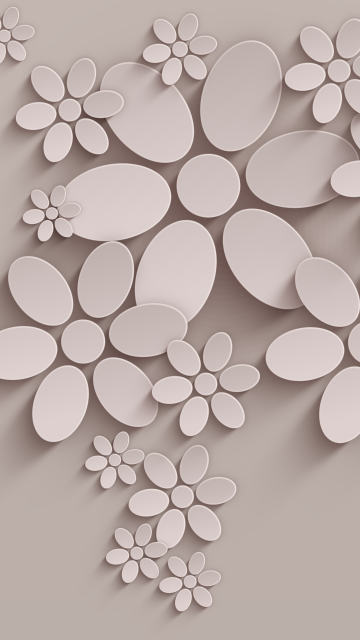
Give the GLSL for this pattern, as a Shadertoy shader.

```glsl
// Paper-cut flowers in relief on a warm grey wall, lit from the upper right.
// Every flower is one disc and six ellipses on a ring; its soft swept shadow
// is painted first, then its petals with a gradient and a bright rim.

const int FLOWERS = 14;
const int PETALS = 6;
const float FIRST_ANGLE = 0.1745;           // tilt shared by all flowers
const float RING = 3.0;                     // petal distance in disc radii
const vec2 PETAL_AXES = vec2(1.80, 1.20);   // half axes in disc radii
const vec2 LIGHT = vec2(0.7071, 0.7071);
const float SHADOW_FADE = 1.25;             // fall-off length in disc radii
const float SHADOW_POWER = 0.78;
const float RIM_WIDTH = 0.0045;
const vec3 WALL_TOP = vec3(0.765, 0.715, 0.695);
const vec3 WALL_LOW = vec3(0.735, 0.685, 0.665);
const vec3 WALL_POOL = vec3(0.66, 0.58, 0.56);
const vec3 PAPER_DARK = vec3(0.715, 0.660, 0.645);
const vec3 PAPER_LIGHT = vec3(0.865, 0.815, 0.810);
const vec3 RIM_COLOR = vec3(0.95, 0.91, 0.90);
const vec3 SHADOW_TINT = vec3(0.50, 0.40, 0.38);

// Centre and disc radius in canvas widths, from the lowest layer upwards
const vec3 FLOWER[FLOWERS] = vec3[FLOWERS](
    vec3(0.579, 1.262, 0.0885), vec3(0.231, 0.829, 0.0612),
    vec3(1.028, 0.826, 0.0612), vec3(1.116, 1.303, 0.0417),
    vec3(0.507, 0.398, 0.0316), vec3(0.572, 0.711, 0.0317),
    vec3(0.194, 1.472, 0.0317), vec3(0.942, 1.581, 0.0319),
    vec3(0.500, 1.641, 0.0218), vec3(0.012, 1.678, 0.0178),
    vec3(0.144, 1.185, 0.0171), vec3(0.319, 0.500, 0.0174),
    vec3(0.380, 0.241, 0.0181), vec3(0.528, 0.162, 0.0181));

// Part 0 is the disc, the others are petals pointing outwards
vec2 partDirection(int part) {
    float a = FIRST_ANGLE + float(part) * 6.28318 / float(PETALS);
    return vec2(cos(a), sin(a));
}

vec2 partAxes(int part) {
    return part == 0 ? vec2(1.0) : PETAL_AXES;
}

// Turns a vector into the frame whose x axis is dir
vec2 toFrame(vec2 v, vec2 dir) {
    return vec2(dot(v, dir), dot(v, vec2(-dir.y, dir.x)));
}

vec2 partPoint(vec2 q, int part, vec2 dir) {
    return toFrame(q - (part == 0 ? 0.0 : RING) * dir, dir);
}

float ellipseDistance(vec2 q, vec2 axes) {
    float k = length(q / axes);
    return k * (k - 1.0) / max(length(q / (axes * axes)), 1e-4);
}

// Shadow of an ellipse swept away from the light, plus a contact halo
float castShadow(vec2 q, vec2 axes, vec2 dir) {
    vec2 unitPoint = q / axes;
    vec2 sweep = toFrame(-LIGHT, dir) / axes;
    float stretch = length(sweep);
    sweep /= stretch;
    float across = abs(unitPoint.x * sweep.y - unitPoint.y * sweep.x);
    float exitDepth = dot(unitPoint, sweep) - sqrt(max(1.0 - across * across, 0.0));
    float travel = max(exitDepth, 0.0) / stretch;
    float penumbra = 0.15 + 0.25 * min(travel, 2.0);
    float body = (1.0 - smoothstep(1.0 - penumbra, 1.0 + 0.4 * penumbra, across))
               * smoothstep(-0.5, 0.0, exitDepth) * exp(-travel / SHADOW_FADE);
    float halo = 0.22 * exp(-4.0 * max(ellipseDistance(q, axes), 0.0));
    return max(SHADOW_POWER * body, halo);
}

vec3 wall(vec2 p) {
    vec3 color = mix(WALL_LOW, WALL_TOP, smoothstep(0.0, 1.75, p.y));
    vec2 fromPool = p - vec2(0.62, 1.13);
    float pool = exp(-dot(fromPool, fromPool) * 7.0);
    color = mix(color, WALL_POOL, 0.75 * pool);
    return color + 0.005 * pool * sin(length(fromPool) * 330.0);
}

vec3 paintFlower(vec3 color, vec2 p, vec3 flower, float pixel) {
    float size = flower.z;
    vec2 q = (p - flower.xy) / size;
    if (length(q) > 11.0) return color;

    // Shadows fall on the layers below only
    float lit = 1.0;
    for (int i = 0; i <= PETALS; i++) {
        vec2 dir = partDirection(i);
        lit *= 1.0 - castShadow(partPoint(q, i, dir), partAxes(i), dir);
    }
    color *= mix(SHADOW_TINT, vec3(1.0), lit);

    // Paper parts, darker where they lean towards the light
    for (int i = 0; i <= PETALS; i++) {
        vec2 dir = partDirection(i);
        vec2 axes = partAxes(i);
        vec2 local = partPoint(q, i, dir);
        float d = ellipseDistance(local, axes) * size;
        float lean = i == 0 ? 0.0 : dot(dir, LIGHT);
        vec2 spot = q - (i == 0 ? 0.0 : RING) * dir;
        float tone = 0.66 - 0.28 * lean - 0.14 * dot(spot, vec2(-0.25, 0.97));
        vec3 paper = mix(PAPER_DARK, PAPER_LIGHT, clamp(tone, 0.0, 1.0));
        vec2 normal = normalize(local / (axes * axes) + 1e-5);
        float facing = 0.5 + 0.5 * dot(normal, toFrame(vec2(0.9, 0.43), dir));
        float rimWidth = min(RIM_WIDTH, 0.14 * size);
        float rim = smoothstep(-rimWidth - pixel, -0.4 * rimWidth, d);
        paper = mix(paper, RIM_COLOR, rim * (0.12 + 0.75 * facing));
        color = mix(color, paper, 1.0 - smoothstep(-pixel, pixel, d));
    }
    return color;
}

void mainImage(out vec4 fragColor, in vec2 fragCoord) {
    vec2 p = fragCoord / iResolution.x;
    float pixel = 0.75 / iResolution.x;
    vec3 color = wall(p);
    for (int i = 0; i < FLOWERS; i++) color = paintFlower(color, p, FLOWER[i], pixel);
    fragColor = vec4(color, 1.0);
}
```
